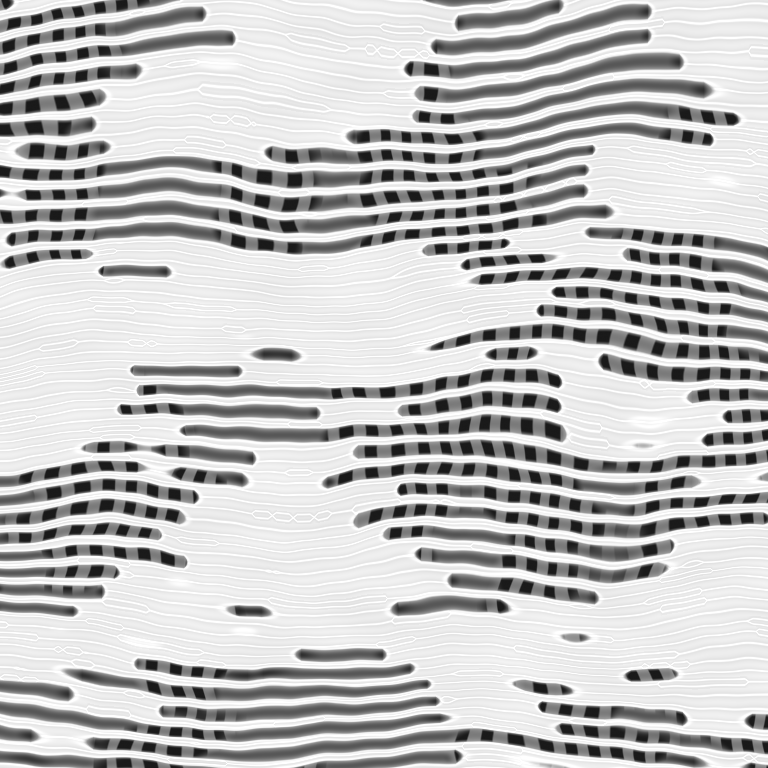
Reproduce this pattern procedurally as a Shadertoy shader.

```glsl
const float TAU = 6.2832;
const float BAND_COUNT = 36.0;
const float BAR_COUNT = 32.0;
const float BAND_HALF_WIDTH = 0.285;

vec2 hashGradient(vec2 cell) {
    vec3 p = fract(cell.xyx * vec3(0.1031, 0.1030, 0.0973));
    p += dot(p, p.yzx + 33.33);
    float angle = TAU * fract((p.x + p.y) * p.z);
    return vec2(cos(angle), sin(angle));
}

float corner(vec2 cell, vec2 local, vec2 offset) {
    return dot(hashGradient(cell + offset), local - offset);
}

// Gradient noise, roughly -0.7 to 0.7
float gradientNoise(vec2 p) {
    p += 64.37;
    vec2 cell = floor(p);
    vec2 f = p - cell;
    vec2 w = f * f * f * (f * (f * 6.0 - 15.0) + 10.0);
    float low = mix(corner(cell, f, vec2(0, 0)), corner(cell, f, vec2(1, 0)), w.x);
    float high = mix(corner(cell, f, vec2(0, 1)), corner(cell, f, vec2(1, 1)), w.x);
    return mix(low, high, w.y);
}

// Height measured in wavy bands
float bandCoordinate(vec2 uv) {
    float swell = 3.2 * gradientNoise(uv * vec2(2.3, 2.0));
    float ripple = 0.7 * gradientNoise(uv * vec2(6.0, 5.0) + 11.0);
    float wobble = 0.14 * gradientNoise(uv * vec2(24.0, 18.0) + 23.0);
    return uv.y * BAND_COUNT + swell + ripple + wobble;
}

// Positive where a row carries a dark band
float bandPresence(float x, float row) {
    float broad = gradientNoise(vec2(x * 3.0, row * 0.137 + 5.3));
    float local = gradientNoise(vec2(x * 6.5, row * 0.717 + 40.2));
    return 0.07 + broad + 0.5 * local;
}

// Implicit band shape: 1 at the centre, 0 on the rounded outline
float bandShape(float height, float presence, float halfWidth) {
    float offset = (fract(height) - 0.5) / halfWidth;
    return min(presence * 40.0, 1.0) - offset * offset;
}

// Vertical bars crossing the bands: 1 dark, 0 pale
float barPattern(vec2 uv, float height) {
    float drift = 0.9 * gradientNoise(uv * vec2(4.0, 5.0) + 31.0);
    float slant = 0.45 * gradientNoise(vec2(uv.x * 9.0, height * 0.6 + 3.0));
    float wave = sin(TAU * (uv.x * BAR_COUNT + drift + slant));
    float balance = 0.5 * gradientNoise(uv * vec2(14.0, 9.0) + 7.0);
    return smoothstep(-0.28, 0.28, wave + balance);
}

float barPatches(vec2 uv, float height) {
    float columns = gradientNoise(uv * vec2(5.5, 2.2) + 17.0);
    float rows = 0.3 * gradientNoise(vec2(uv.x * 8.0, height * 0.5 + 60.0));
    return smoothstep(-0.06, 0.04, columns + rows + 0.06);
}

// Distance to fine lines that open into long pods and short bead chains
float lineDistance(float x, float height) {
    float lines = height * 2.0 + 0.5 * gradientNoise(vec2(x * 3.5, height * 0.8));
    float index = floor(lines + 0.5);
    float pod = gradientNoise(vec2(x * 8.0, index * 0.613 + 9.4));
    float chain = gradientNoise(vec2(x * 6.0, index * 0.731 + 27.6));
    float opening = 0.26 * smoothstep(0.27, 0.31, pod);
    float beads = 0.3 * min(1.0, 1.7 * abs(sin(x * BAR_COUNT * 3.6)));
    opening = max(opening, beads * smoothstep(0.42, 0.45, chain));
    return abs(abs(lines - index) - opening);
}

float paleTone(vec2 uv, float height, float shape) {
    float d = lineDistance(uv.x, height);
    float cloud = 0.03 * gradientNoise(uv * vec2(9.0, 22.0) + 50.0);
    float shadow = 0.13 * exp(-d * 6.0);
    float core = 0.2 * exp(-d * d * 150.0);
    float rim = 0.07 * exp(-4.0 * (shape + 0.65) * (shape + 0.65));
    return min(0.945 + cloud - shadow + core + rim, 1.0);
}

float darkTone(vec2 uv, float height, float shape, float presence) {
    float depth = clamp(shape, 0.0, 1.0);
    float tip = 1.0 - smoothstep(0.02, 0.09, presence);
    float plain = mix(0.63, 0.34, depth) - 0.16 * tip * depth;
    float square = mix(0.42, 0.10, smoothstep(0.0, 0.7, depth));
    float gap = mix(0.62, 0.48, depth);
    float barred = mix(gap, square, barPattern(uv, height));
    return mix(plain, barred, barPatches(uv, height));
}

void mainImage(out vec4 fragColor, in vec2 fragCoord) {
    vec2 uv = fragCoord / iResolution.y;
    float height = bandCoordinate(uv);
    float row = floor(height);

    // Dark bands of uneven thickness
    float presence = bandPresence(uv.x, row);
    float thickness = 1.0 + 0.3 * gradientNoise(vec2(uv.x * 5.0, row * 0.43 + 71.0));
    float shape = bandShape(height, presence, BAND_HALF_WIDTH * thickness);

    // Layer bands over the lined ground
    float pale = paleTone(uv, height, shape);
    float dark = darkTone(uv, height, shape, presence);
    float tone = mix(pale, dark, smoothstep(-0.35, 0.2, shape));
    fragColor = vec4(vec3(tone), 1.0);
}
```
